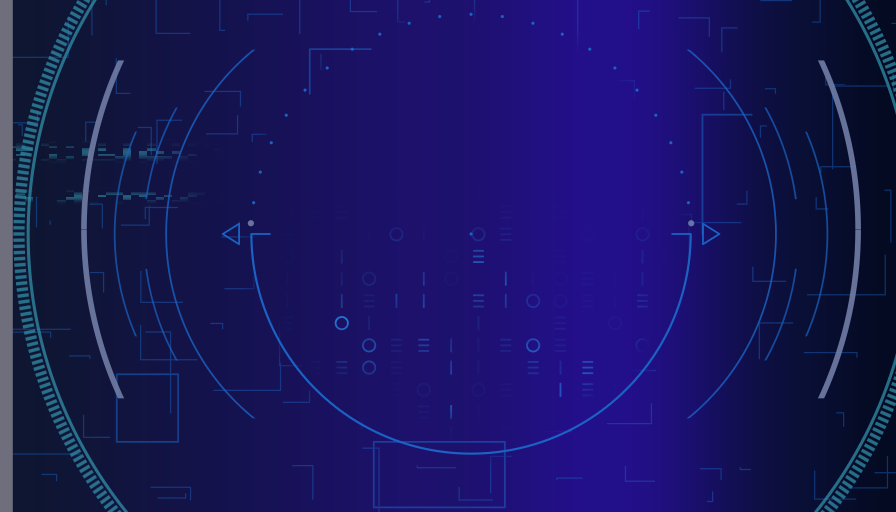
A WebGL 2 fragment shader for this background:

```glsl
#version 300 es
precision highp float;
// A dark blue instrument dial: concentric arcs, a ticked outer ring, circuit
// traces and a rain of small abstract marks over a horizontal gradient.
// Lengths are in canvas heights; the dial is mirrored about its centre.
uniform vec2 u_resolution;
out vec4 fragColor;

#define CENTRE vec2(0.920, 0.543)
#define DIAL_RADIUS 0.429
#define RING_RADIUS 0.865
#define TICK_COUNT 460.0
#define DOT_COUNT 44.0
#define HAIRLINE 0.0017
#define RAIN_CELL vec2(0.0534, 0.0434)
#define LINE_BLUE vec3(0.10, 0.39, 0.77)
#define TEAL vec3(0.18, 0.53, 0.63)
#define PALE vec3(0.44, 0.49, 0.65)

float pixel;

float hash(vec2 p) {
  return fract(sin(dot(p, vec2(127.1, 311.7))) * 43758.5453);
}

float fill(float d) { return clamp(0.5 - d / pixel, 0.0, 1.0); }

float stroke(float d, float w) {
  return min(fill(abs(d) - w), 2.0 * w / pixel);
}

float segment(vec2 p, vec2 a, vec2 b) {
  vec2 d = b - a;
  return length(p - a - d * clamp(dot(p - a, d) / dot(d, d), 0.0, 1.0));
}

float box(vec2 p, vec2 centre, vec2 halfSize) {
  vec2 d = abs(p - centre) - halfSize;
  return length(max(d, 0.0)) + min(max(d.x, d.y), 0.0);
}

// Mirrored arc, limited to a band of distances from the horizontal axis.
float arc(vec2 m, float offset, float r, float low, float high, float w) {
  float band = fill(abs(m.y) - high) * fill(low - abs(m.y));
  return stroke(length(m - vec2(offset, 0.0)) - r, w) * band * step(offset, m.x);
}

vec3 background(float x) {
  vec3 c = mix(vec3(0.055, 0.085, 0.19), vec3(0.08, 0.07, 0.31), smoothstep(0.0, 0.30, x));
  c = mix(c, vec3(0.115, 0.065, 0.43), smoothstep(0.22, 0.50, x));
  c = mix(c, vec3(0.135, 0.06, 0.54), smoothstep(0.50, 0.66, x));
  c = mix(c, vec3(0.04, 0.06, 0.22), smoothstep(0.69, 0.90, x));
  return mix(c, vec3(0.015, 0.04, 0.13), smoothstep(0.87, 1.0, x));
}

// One random L-shaped trace in each grid cell.
float traces(vec2 p, float size, float seed) {
  vec2 id = floor(p / size) + seed;
  vec2 f = fract(p / size);
  vec2 corner = 0.1 + 0.8 * vec2(hash(id), hash(id + 7.3));
  vec2 tip = 0.03 + 0.94 * vec2(hash(id + 3.1), hash(id + 5.7));
  float across = segment(f, corner, vec2(tip.x, corner.y));
  float up = segment(f, corner, vec2(corner.x, tip.y));
  return stroke(min(across, up) * size, 0.0012) * step(0.25, hash(id + 9.2));
}

// Columns of rings, bars and stacked dashes that fade at random.
float rain(vec2 p) {
  vec2 id = floor(p / RAIN_CELL);
  vec2 f = (fract(p / RAIN_CELL) - 0.5) * RAIN_CELL;
  float kind = floor(3.0 * hash(id + 2.4));
  float d = abs(length(f) - 0.012);
  if (kind == 1.0) d = segment(f, vec2(0.0, -0.012), vec2(0.0, 0.012));
  if (kind == 2.0) {
    float row = clamp(floor(f.y / 0.011 + 0.5), -1.0, 1.0) * 0.011;
    d = segment(f, vec2(-0.009, row), vec2(0.009, row));
  }
  float head = mix(0.20, 0.48, hash(vec2(id.x, 4.0)));
  float trail = exp(-12.0 * abs(p.y - head)) * step(0.4, hash(id + 6.8));
  return stroke(d, 0.0018) * trail * mix(0.3, 1.0, hash(id + 1.7));
}

void main() {
  pixel = 1.0 / u_resolution.y;
  vec2 p = gl_FragCoord.xy * pixel;
  vec2 q = p - CENTRE;
  vec2 m = vec2(abs(q.x), q.y);
  float r = length(q);
  float turn = atan(q.x, q.y) / 6.2831853;
  float outside = smoothstep(0.40, 0.47, r);
  vec3 color = background(gl_FragCoord.x / u_resolution.x);

  // Circuit traces around the dial, with a few larger frames
  float circuit = max(traces(p, 0.13, 2.0), traces(p + 0.06, 0.23, 19.0));
  circuit *= 0.45 * outside;
  float frames = stroke(box(p, vec2(0.858, 0.073), vec2(0.128, 0.064)), HAIRLINE);
  frames = max(frames, stroke(box(p, vec2(0.288, 0.203), vec2(0.060, 0.066)), HAIRLINE));
  frames = max(frames, stroke(segment(p, vec2(0.605, 0.904), vec2(0.724, 0.904)), HAIRLINE));
  frames = max(frames, stroke(segment(p, vec2(0.605, 0.904), vec2(0.605, 0.817)), HAIRLINE));
  frames = max(frames, stroke(segment(p, vec2(1.372, 0.776), vec2(1.372, 0.543)), HAIRLINE));
  frames = max(frames, stroke(segment(p, vec2(1.372, 0.776), vec2(1.468, 0.776)), HAIRLINE));
  color = mix(color, LINE_BLUE, max(circuit, 0.55 * frames));

  // Broken scan scraps on the left
  vec2 scrap = floor(p / vec2(0.016, 0.005));
  float rows = exp(-pow((p.y - 0.616) / 0.008, 2.0)) + exp(-pow((p.y - 0.703) / 0.012, 2.0));
  color = mix(color, TEAL, 0.65 * rows * step(0.72, hash(scrap)) * smoothstep(0.45, 0.25, p.x));

  // Rain inside the dial
  float rainArea = smoothstep(0.42, 0.34, r) * smoothstep(0.64, 0.52, p.y);
  color = mix(color, vec3(0.14, 0.48, 0.86), rain(p) * rainArea);

  // Dial: solid lower half, dotted upper half
  float dial = stroke(r - DIAL_RADIUS, 0.0021) * fill(q.y);
  float dotAlong = (fract(turn * DOT_COUNT + 0.5) - 0.5) * 6.2831853 * r / DOT_COUNT;
  dial = max(dial, fill(length(vec2(dotAlong, r - DIAL_RADIUS)) - 0.003) * step(0.02, q.y));
  dial = max(dial, stroke(segment(m, vec2(0.393, 0.0), vec2(0.429, 0.0)), HAIRLINE));
  dial = max(dial, fill(length(q) - 0.003));

  // Side arcs and pointers
  dial = max(dial, 0.8 * arc(m, 0.132, 0.4635, 0.0, 0.360, HAIRLINE));
  dial = max(dial, 0.7 * arc(m, 0.132, 0.507, 0.068, 0.247, HAIRLINE));
  dial = max(dial, 0.7 * arc(m, 0.196, 0.500, 0.0, 0.200, HAIRLINE));
  vec2 apex = vec2(0.485, 0.0), base = vec2(0.453, 0.020);
  vec2 folded = vec2(m.x, abs(m.y));
  float pointer = min(segment(folded, apex, base), segment(folded, base, vec2(base.x, 0.0)));
  color = mix(color, LINE_BLUE, max(dial, stroke(pointer, HAIRLINE)));
  float pale = arc(m - vec2(0.0, 0.009), -0.032, 0.788, 0.0, 0.330, 0.0055);
  pale = max(pale, fill(length(m - vec2(0.430, 0.021)) - 0.006));
  color = mix(color, PALE, 0.9 * pale);

  // Outer ring with ticks
  float tick = smoothstep(0.10, 0.35, abs(fract(turn * TICK_COUNT) - 0.5));
  float ring = max(stroke(r - RING_RADIUS, 0.0030), tick * stroke(r - 0.883, 0.011));
  color = mix(color, TEAL, 0.8 * ring);

  // Grey margin
  color = mix(color, vec3(0.43, 0.43, 0.49), fill(p.x - 0.025));
  fragColor = vec4(color, 1.0);
}
```
